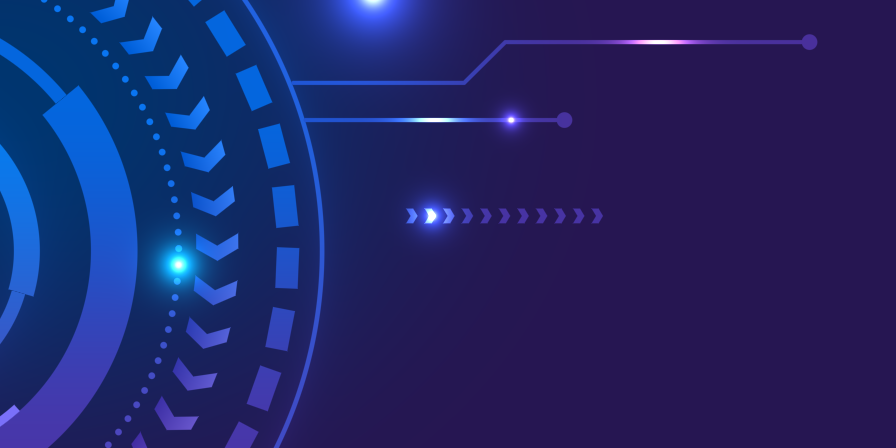
A Shadertoy shader for this background:

```glsl
// Futuristic dial of rings, dashes and chevrons with glowing circuit traces on a blue-violet gradient.
#define HUB vec2(-0.276, 0.440)
#define DASH_COUNT 42.0
#define CHEVRON_COUNT 48.0
#define DOT_COUNT 116.0
#define ARROW_COUNT 11.0
#define ARROW_STEP 0.0414
#define TRACE_HALF 0.0046
#define NIGHT vec3(0.148, 0.088, 0.320)
#define DEEP_BLUE vec3(0.0, 0.205, 0.430)
#define AZURE vec3(0.015, 0.400, 0.870)
#define VIOLET vec3(0.285, 0.210, 0.660)

const float TAU = 6.283185;

// Antialiased coverage of a signed distance
float fill(float d) {
    float edge = 0.75 / iResolution.y;
    return 1.0 - smoothstep(-edge, edge, d);
}

float glow(vec2 offset, float radius) {
    return exp(-dot(offset, offset) / (radius * radius));
}

float segment(vec2 p, vec2 a, vec2 b) {
    vec2 ab = b - a;
    return length(p - a - ab * clamp(dot(p - a, ab) / dot(ab, ab), 0.0, 1.0));
}

float box(vec2 p, vec2 halfSize) {
    vec2 d = abs(p) - halfSize;
    return max(d.x, d.y);
}

float band(float r, float inner, float outer) {
    return abs(r - 0.5 * (inner + outer)) - 0.5 * (outer - inner);
}

// V shape opening toward positive y
float chevron(vec2 p, float halfWidth, float halfThick, float slope) {
    float arm = abs(p.y - slope * (abs(p.x) - 0.53 * halfWidth)) - halfThick;
    return max(abs(p.x) - halfWidth, arm * inversesqrt(1.0 + slope * slope));
}

// Folds the plane into repeated cells on a circle: x is radial, y tangential
vec2 ringCell(float r, float angle, float radius, float count, float phase) {
    float stepAngle = TAU / count;
    float a = angle - phase;
    a -= stepAngle * round(a / stepAngle);
    return r * vec2(cos(a), sin(a)) - vec2(radius, 0.0);
}

vec3 background(vec2 p) {
    float d = length((p - vec2(0.0, 0.78)) * vec2(0.82, 1.0));
    return mix(DEEP_BLUE, NIGHT, smoothstep(0.05, 1.12, d));
}

vec3 drawDial(vec3 col, vec2 p) {
    vec2 q = p - HUB;
    float r = length(q), angle = atan(q.y, q.x);
    vec3 ink = mix(VIOLET, AZURE, smoothstep(-0.05, 0.80, p.y));
    vec3 rimInk = mix(ink, vec3(0.22, 0.36, 0.86), 0.55);

    // Soft light around the rings
    col += ink * (0.10 * exp(-abs(r - 0.995) * 28.0) + 0.10 * exp(-abs(r - 0.34) * 18.0));

    // Wide ring and its thin continuation
    float wideEnd = (angle - 0.686) * r;
    float wide = max(band(r, 0.479, 0.583), wideEnd);
    float thin = max(band(r, 0.518, 0.549), -wideEnd);
    col = mix(col, ink, fill(min(wide, thin)));

    // Inner ring and lower accent
    float innerEnd = (-0.283 - angle) * r;
    float inner = max(band(r, 0.307, 0.365), innerEnd);
    float tail = max(band(r, 0.315, 0.346), -innerEnd);
    col = mix(col, ink + vec3(0.0, 0.09, 0.07), fill(min(inner, tail)));
    float accent = max(band(r, 0.461, 0.480), (angle + 0.84) * r);
    col = mix(col, vec3(0.48, 0.44, 0.98), fill(accent));

    // Dots, chevrons, dashes and rim
    float dots = length(ringCell(r, angle, 0.675, DOT_COUNT, 0.0077)) - 0.0075;
    col = mix(col, ink + vec3(0.02, 0.06, 0.08), fill(dots));
    vec2 cell = ringCell(r, angle, 0.761, CHEVRON_COUNT, 0.012);
    vec3 chevronInk = ink + vec3(0.05, 0.04, 0.05) + 0.08 * cell.x / 0.047;
    col = mix(col, chevronInk, fill(chevron(cell, 0.047, 0.017, 0.58)));
    cell = ringCell(r, angle, 0.918, DASH_COUNT, 0.108);
    col = mix(col, ink, fill(box(cell, vec2(0.025, 0.0455))));
    return mix(col, rimInk, fill(abs(r - 0.995) - 0.0052));
}

vec3 drawTraces(vec3 col, vec2 p) {
    vec3 ink = mix(vec3(0.12, 0.33, 0.82), vec3(0.285, 0.19, 0.61), smoothstep(0.65, 1.35, p.x));
    vec2 bendLow = vec2(1.036, 0.815), bendHigh = vec2(1.128, 0.906);
    vec2 endHigh = vec2(1.807, 0.906), endLow = vec2(1.260, 0.732);
    float upper = min(segment(p, vec2(0.655, 0.815), bendLow), segment(p, bendLow, bendHigh));
    upper = min(upper, segment(p, bendHigh, endHigh));
    float lower = segment(p, vec2(0.682, 0.732), endLow);
    float pads = min(length(p - endHigh), length(p - endLow)) - 0.0175;
    col = mix(col, ink, fill(min(min(upper, lower) - TRACE_HALF, pads)));

    // Light pulses travelling on the traces
    vec2 pulse = p - vec2(1.471, 0.906);
    float core = fill(abs(pulse.y) - TRACE_HALF);
    col += core * (vec3(0.65, 0.25, 0.55) * glow(pulse, 0.085) + 0.6 * glow(pulse, 0.045));
    pulse = p - vec2(0.969, 0.732);
    core = fill(abs(pulse.y) - TRACE_HALF);
    col += core * (vec3(0.15, 0.40, 0.60) * glow(pulse, 0.080) + 0.7 * glow(pulse, 0.042));

    // Row of small arrows
    float index = clamp(round((p.x - 0.919) / ARROW_STEP), 0.0, ARROW_COUNT - 1.0);
    vec2 local = p - vec2(0.919 + index * ARROW_STEP, 0.518);
    float arrow = chevron(vec2(local.y, -local.x), 0.0165, 0.0078, 0.6);
    vec3 arrowInk = mix(vec3(0.20, 0.30, 0.78), vec3(0.28, 0.20, 0.64), smoothstep(0.0, 5.0, index));
    arrowInk += vec3(0.35, 0.4, 0.3) * glow(p - vec2(0.965, 0.518), 0.04);
    return mix(col, arrowInk, fill(arrow));
}

vec3 flare(vec2 offset, float size, vec3 halo) {
    return halo * (0.60 * glow(offset, size) + 0.28 * glow(offset, 2.0 * size)) + 0.9 * glow(offset, 0.36 * size);
}

void mainImage(out vec4 fragColor, in vec2 fragCoord) {
    vec2 p = fragCoord / iResolution.y;
    vec3 col = drawTraces(drawDial(background(p), p), p);
    col += flare(p - vec2(0.833, 1.015), 0.078, vec3(0.22, 0.36, 1.0));
    col += flare(p - vec2(0.399, 0.409), 0.036, vec3(0.0, 0.85, 1.0));
    col += flare(p - vec2(0.965, 0.518), 0.026, vec3(0.22, 0.36, 1.0));
    col += flare(p - vec2(1.141, 0.732), 0.017, vec3(0.36, 0.30, 1.0));
    fragColor = vec4(clamp(col, 0.0, 1.0), 1.0);
}
```
